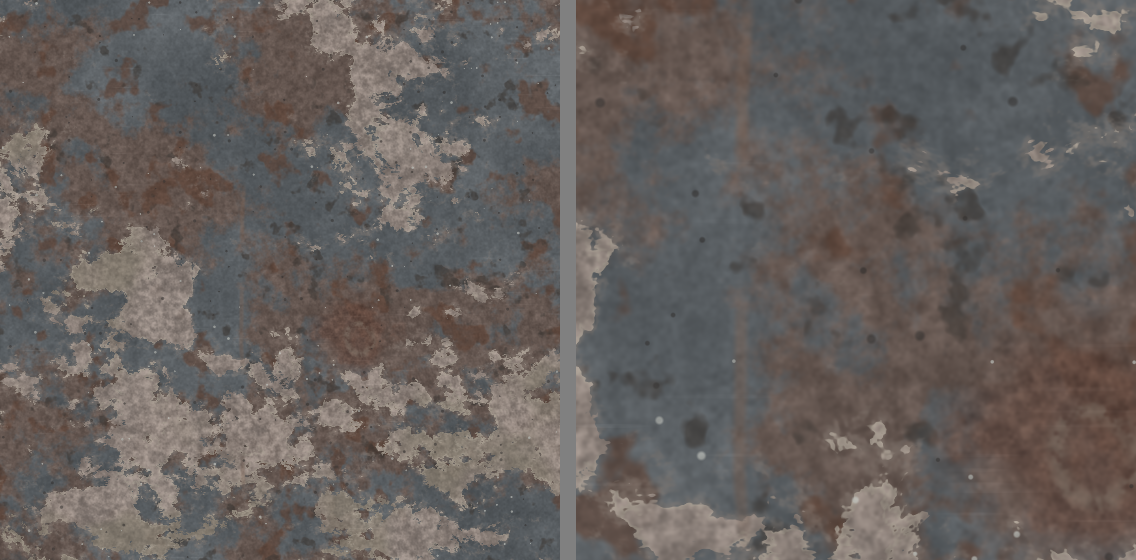
Left, the full canvas; right, a detail of the centre.
This texture is drawn by a Shadertoy shader. Its source:

```glsl
// Weathered metal sheet: blue-grey paint, brown rust and ragged pale flakes.

float hash(vec2 p) {
    return fract(sin(dot(p, vec2(127.1, 311.7))) * 43758.5453);
}

float noise(vec2 p) {
    vec2 i = floor(p), f = fract(p);
    f = f * f * (3.0 - 2.0 * f);
    return mix(mix(hash(i), hash(i + vec2(1, 0)), f.x),
               mix(hash(i + vec2(0, 1)), hash(i + vec2(1, 1)), f.x), f.y);
}

// Rotated octaves, normalised so the mean stays near 0.5
float fbm(vec2 p, int octaves, float gain) {
    float sum = 0.0, total = 0.0, amp = 1.0;
    for (int i = 0; i < octaves; i++) {
        sum += amp * noise(p);
        total += amp;
        amp *= gain;
        p = mat2(1.6, 1.2, -1.2, 1.6) * p + 17.3;
    }
    return sum / total;
}

// Sparse round specks, one per occupied cell
float specks(vec2 p, float share) {
    vec2 cell = floor(p);
    vec2 center = 0.3 + 0.4 * vec2(hash(cell + 3.1), hash(cell + 7.7));
    float radius = 0.12 + 0.18 * hash(cell + 5.3);
    float d = length(fract(p) - center);
    return step(hash(cell), share) * (1.0 - smoothstep(radius * 0.4, radius, d));
}

void mainImage(out vec4 fragColor, in vec2 fragCoord) {
    vec2 uv = fragCoord / iResolution.xy;
    float fine = fbm(uv * 95.0, 3, 0.7);
    float mottle = fbm(uv * 22.0 + 41.0, 5, 0.65);
    float cloud = fbm(uv * 6.0 + 9.0, 4, 0.55);

    // Blue-grey paint
    vec3 color = mix(vec3(0.31, 0.33, 0.345), vec3(0.40, 0.42, 0.435),
                     smoothstep(0.25, 0.75, 0.6 * cloud + 0.4 * mottle));

    // Brown rust film, heavier toward the top
    float rustField = fbm(uv * vec2(3.6, 4.6) + 63.0, 4, 0.5) + 0.7 * mottle
                    + 0.16 * (uv.y - 0.5);
    float rust = smoothstep(0.77, 0.96, rustField);
    vec3 rustColor = mix(vec3(0.35, 0.285, 0.255), vec3(0.44, 0.375, 0.345), fine);
    color = mix(color, rustColor, 0.88 * rust);

    // Small dark and reddish corrosion blotches
    float blotch = fbm(uv * 25.0 + 130.0, 4, 0.5) + 0.3 * (cloud - 0.5);
    color = mix(color, vec3(0.36, 0.255, 0.205), 0.65 * smoothstep(0.60, 0.72, blotch));
    float pit = fbm(uv * 32.0 + 210.0, 4, 0.55);
    color = mix(color, vec3(0.24, 0.22, 0.205), 0.6 * smoothstep(0.66, 0.78, pit));

    // Round rust stain with a worn center
    vec2 stainOffset = uv - vec2(0.645, 0.395);
    float stainDist = length(stainOffset) + 0.09 * (mottle - 0.5) + 0.05 * (cloud - 0.5);
    float stain = 1.0 - smoothstep(0.045, 0.09, stainDist);
    color = mix(color, mix(vec3(0.31, 0.22, 0.19), vec3(0.47, 0.36, 0.31), fine), 0.85 * stain);
    float ring = smoothstep(0.012, 0.0, abs(length(stainOffset) - 0.024 + 0.02 * (mottle - 0.5)));
    color = mix(color, vec3(0.45, 0.41, 0.37), 0.5 * ring * smoothstep(0.3, 0.6, fine));

    // Ragged flakes: broad regions broken by fine detail
    vec2 warp = 0.02 * vec2(noise(uv * 14.0), noise(uv * 14.0 + 50.0));
    float region = fbm((uv + warp) * 4.2 + 25.0, 3, 0.5);
    float detail = fbm((uv + warp) * vec2(15.0, 19.0) + 80.0, 6, 0.68);
    float height = 0.75 * region + detail + 0.12 * (0.5 - uv.y) - 0.25 * stain;
    float edge = height - 0.955;
    float flake = smoothstep(-0.012, 0.014, edge);

    // Thin residue around the flakes
    float residue = smoothstep(-0.13, -0.01, edge) * smoothstep(0.38, 0.62, fine);
    color = mix(color, vec3(0.50, 0.46, 0.43), 0.45 * residue);

    // Flake body: pinkish beige with olive patches and cream rims
    vec3 body = mix(vec3(0.49, 0.445, 0.42), vec3(0.635, 0.585, 0.555),
                    smoothstep(0.25, 0.75, 0.5 * fine + 0.5 * mottle));
    float olive = smoothstep(0.50, 0.68, fbm(uv * 5.0 + 170.0, 4, 0.5));
    body = mix(body, vec3(0.50, 0.47, 0.415), 0.7 * olive);
    float rim = 1.0 - smoothstep(0.01, 0.07, edge);
    body = mix(body, vec3(0.66, 0.63, 0.575), 0.6 * rim * smoothstep(0.35, 0.6, mottle));
    color = mix(color, body, 0.93 * flake);

    // Vertical seam and faint horizontal scuffs
    float seamX = abs(uv.x - 0.433 - 0.006 * (noise(vec2(uv.y * 18.0, 2.0)) - 0.5));
    float seam = (1.0 - smoothstep(0.001, 0.006, seamX))
               * smoothstep(0.35, 0.6, noise(vec2(3.0, uv.y * 13.0)))
               * (1.0 - smoothstep(0.6, 0.75, uv.y));
    color = mix(color, vec3(0.46, 0.38, 0.335), 0.55 * seam);
    float scuff = smoothstep(0.78, 0.95, noise(uv * vec2(14.0, 230.0) + 300.0));
    color += 0.03 * scuff * smoothstep(0.45, 0.65, cloud);

    // Chips, dark pinholes and overall grain
    color = mix(color, vec3(0.70, 0.71, 0.69), 0.7 * specks(uv * 85.0 + 4.0, 0.012));
    color = mix(color, vec3(0.20, 0.19, 0.185), 0.55 * specks(uv * 70.0 + 31.0, 0.035));
    color *= 1.0 + 0.22 * (fine - 0.5) + 0.10 * (noise(uv * 260.0) - 0.5);

    fragColor = vec4(clamp(color, 0.0, 1.0), 1.0);
}
```
